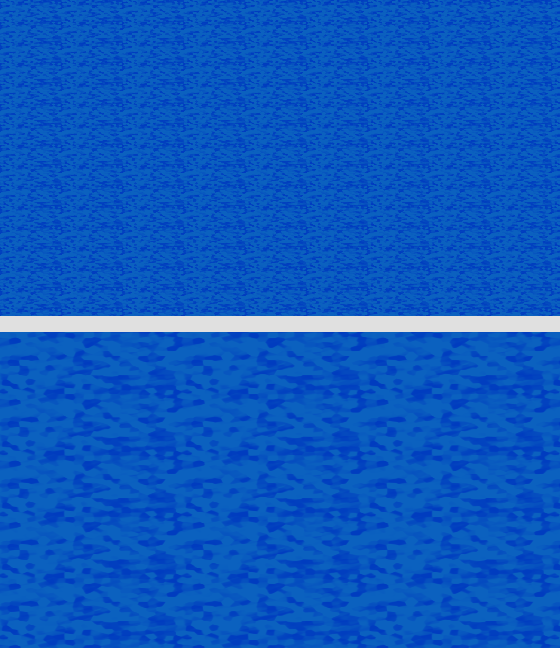
Top: the whole. Bottom: its middle third, enlarged.
Reproduce this texture procedurally as a Shadertoy shader.

```glsl
// Blue mottled cloth: a tile of small, wide flecks repeats across and down.
// Soft cellular noise wraps at the tile edge, faint layered sines gather the
// dark flecks, and a non-wrapping layer varies each repeat a little.

const float TAU = 6.2831853;
const vec2 REPEATS = vec2(9.14, 15.43);   // tiles across and down
const vec2 CLUMP_CENTER = vec2(0.77, 0.21);
const vec3 DEEP_BLUE = vec3(0.0, 0.235, 0.75);
const vec3 LIGHT_BLUE = vec3(0.042, 0.38, 0.75);

vec3 hash3(vec2 cell, float seed) {
    vec3 v = fract(vec3(cell.xyx) * vec3(0.1031, 0.1030, 0.0973) + seed * 0.137);
    v += dot(v, v.yxz + 33.33);
    return fract((v.xxy + v.yzz) * v.zyx);
}

// Cellular noise: one tone per cell, blended softly where cells meet.
float flecks(vec2 p, vec2 period, float seed, float sharpness) {
    vec2 base = floor(p);
    float toneSum = 0.0;
    float weightSum = 0.0;
    for (int y = -1; y <= 1; y++) {
        for (int x = -1; x <= 1; x++) {
            vec2 cell = base + vec2(x, y);
            vec3 rnd = hash3(mod(cell, period), seed);
            vec2 offset = cell + 0.15 + 0.7 * rnd.xy - p;
            float weight = exp(-sharpness * dot(offset, offset));
            toneSum += weight * rnd.z;
            weightSum += weight;
        }
    }
    return toneSum / weightSum;
}

// Layered sines: lowest at the clump center of every tile.
float clumps(vec2 tile, vec2 center) {
    vec2 a = TAU * (tile - center);
    float row = cos(a.y + 0.5 * sin(a.x));
    float column = cos(a.x + 0.6 * sin(a.y));
    return -0.010 * row - 0.008 * column;
}

// Brightness of the cloth in tile units.
float clothTone(vec2 tile) {
    vec2 fineGrid = vec2(20.0, 13.0);
    vec2 patchGrid = vec2(13.0, 8.0);
    vec2 driftGrid = vec2(17.0, 11.0);
    vec2 slanted = vec2(tile.x + tile.y, tile.y);   // whole-tile shear still wraps
    float fine = flecks(tile * fineGrid, fineGrid, 1.0, 9.0);
    float patches = flecks(slanted * patchGrid, patchGrid, 2.0, 8.0);
    float drift = flecks(tile * driftGrid, vec2(509.0), 3.0, 8.0);
    return 0.42 * fine + 0.14 * patches + 0.06 * drift
         + clumps(tile, CLUMP_CENTER);
}

void mainImage(out vec4 fragColor, in vec2 fragCoord) {
    vec2 uv = fragCoord / iResolution.xy;
    vec2 tile = vec2(uv.x, 1.0 - uv.y) * REPEATS;

    // Most of the cloth is light; only the lowest tones turn deep blue.
    float light = smoothstep(0.075, 0.40, clothTone(tile));
    fragColor = vec4(mix(DEEP_BLUE, LIGHT_BLUE, light), 1.0);
}
```
